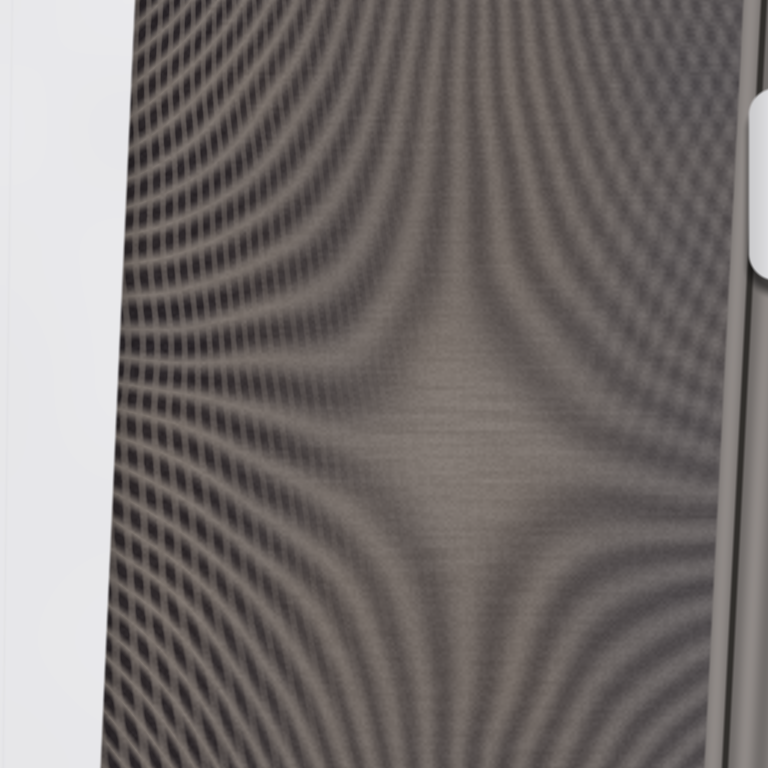
Give the GLSL for this texture, as a WebGL 2 fragment shader.

```glsl
#version 300 es
precision highp float;

uniform vec2 u_resolution;
out vec4 outColor;

// Layout: x at the bottom and at the top of each slanted edge
const vec2 MESH_LEFT = vec2(0.131, 0.176);
const vec2 MESH_RIGHT = vec2(0.917, 0.968);
const float EDGE_SOFT = 0.0025;

// Moire fringes
const vec2 SADDLE = vec2(0.60, 0.42);
const float FRINGE_RATE = 60.0;
const float FRINGE_BEND = 11.0;
const float COLUMN_RATE = 33.0;
const float LATTICE_RATE = 36.0;
const float THREAD_ROWS = 190.0;
const float GRAIN = 0.035;

// Colours
const vec3 MESH_DARK = vec3(0.17, 0.15, 0.16);
const vec3 MESH_LIGHT = vec3(0.51, 0.475, 0.45);
const vec3 MESH_GREY = vec3(0.45, 0.43, 0.425);
const vec3 FRAME_WHITE = vec3(0.91, 0.91, 0.92);
const vec3 RAIL_GREY = vec3(0.50, 0.48, 0.47);
const vec3 GAP_DARK = vec3(0.19, 0.18, 0.17);

const float TAU = 6.2831853;

float hash(vec2 p) {
    return fract(sin(dot(p, vec2(127.1, 311.7))) * 43758.5453);
}

float noise(vec2 p) {
    vec2 i = floor(p);
    vec2 f = fract(p);
    f = f * f * (3.0 - 2.0 * f);
    return mix(mix(hash(i), hash(i + vec2(1, 0)), f.x),
               mix(hash(i + vec2(0, 1)), hash(i + vec2(1, 1)), f.x), f.y);
}

// 0 on a crest, 1 midway between crests
float wave(float phase) {
    return 0.5 - 0.5 * cos(TAU * phase);
}

float roundBox(vec2 p, vec2 halfSize, float radius) {
    vec2 q = abs(p) - halfSize + radius;
    return length(max(q, 0.0)) + min(max(q.x, q.y), 0.0) - radius;
}

float cover(float d) {
    return smoothstep(EDGE_SOFT, -EDGE_SOFT, d);
}

vec3 meshColor(vec2 p, float fromLeft) {
    vec2 d = p - SADDLE;
    float wobble = noise(p * 9.0) - 0.5;
    float nearLeft = 1.0 - smoothstep(0.0, 0.40, fromLeft);
    float nearRight = smoothstep(0.66, 0.93, p.x);

    // Hyperbolic fringes around the saddle
    float fringe = FRINGE_RATE * d.x * d.y + FRINGE_BEND * d.x * d.x + 0.35 * wobble;
    float band = pow(wave(fringe), mix(1.0, 0.6, nearLeft));

    // Slanted dark cells, finer towards the middle
    float column = COLUMN_RATE * fromLeft * (1.0 + 0.9 * fromLeft)
                 + p.y * (3.0 + 34.0 * fromLeft) + 0.6 * wobble;
    float cell = smoothstep(0.08, 0.75, wave(column));
    float cellDepth = mix(0.12, 0.62, nearLeft) * (1.0 - smoothstep(0.36, 0.50, fromLeft));
    float shade = band * mix(1.0, cell, cellDepth);

    // Crossing lattice on the right, strongest at the top
    float lattice = wave(LATTICE_RATE * (p.x - 0.34 * p.y) + 0.5 * wobble);
    shade = mix(shade, 0.5 * (band + lattice), nearRight * smoothstep(0.25, 0.55, p.y));

    // Contrast fades where the fringes open out
    float calm = exp(-dot(d, d) * 45.0);
    float depth = mix(0.34, 1.05, nearLeft) * (1.0 - 0.55 * calm);
    float base = mix(0.18, 0.06, nearLeft) * (1.0 - calm);
    vec3 color = mix(MESH_LIGHT, MESH_DARK, clamp(base + depth * shade, 0.0, 1.0));
    color = mix(color, color * MESH_GREY / MESH_LIGHT * 1.06, nearRight);

    // Weave threads and fine grain
    float thread = noise(vec2(p.x * 14.0, p.y * THREAD_ROWS)) - 0.5;
    float grain = noise(p * 260.0) - 0.5;
    color += GRAIN * (grain + thread * (0.5 + calm));
    return color + 0.025 * wobble * vec3(1.0, 0.8, 0.5);
}

void main() {
    vec2 p = gl_FragCoord.xy / u_resolution;
    float fromLeft = p.x - mix(MESH_LEFT.x, MESH_LEFT.y, p.y);
    float fromRight = p.x - mix(MESH_RIGHT.x, MESH_RIGHT.y, p.y);

    vec3 color = meshColor(p, max(fromLeft, 0.0));
    color *= 1.0 - 0.18 * exp(-abs(fromLeft) * 70.0);

    // Right rail with its dark gap
    vec3 rail = RAIL_GREY * (1.0 + 0.12 * sin(fromRight * 150.0));
    rail = mix(rail, GAP_DARK, cover(abs(fromRight - 0.027) - 0.004));
    color = mix(color, rail, cover(-fromRight));

    // Latch and its shadow
    vec2 latch = p - vec2(1.025, 0.76);
    float shadow = roundBox(latch + vec2(0.0, 0.018), vec2(0.048, 0.122), 0.035);
    color *= 1.0 - 0.55 * smoothstep(0.012, -0.006, shadow);
    vec3 latchColor = FRAME_WHITE * (0.88 + 0.10 * smoothstep(-0.05, -0.01, latch.x));
    color = mix(color, latchColor, cover(roundBox(latch, vec2(0.05, 0.125), 0.035)));

    // Left frame with a faint seam
    vec3 frame = FRAME_WHITE + 0.012 * (noise(p * 6.0) - 0.5);
    frame -= 0.02 * cover(abs(p.x - 0.016 + 0.012 * (1.0 - p.y)) - 0.001);
    color = mix(color, frame, cover(fromLeft));

    outColor = vec4(color, 1.0);
}
```
